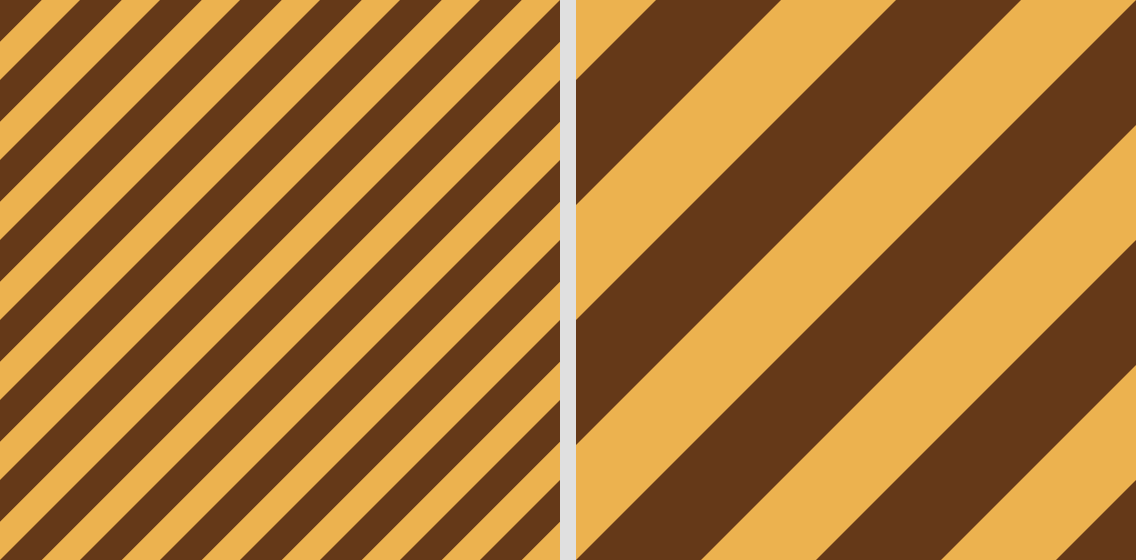
Left, the full canvas; right, a detail of the centre.
Reproduce this pattern procedurally as a Shadertoy shader.

```glsl
// Seamless diagonal stripes in brown and gold, rising to the right.
#define STRIPES 7.0        // whole repeats across and down
#define BROWN_SHARE 0.521  // part of each repeat that is brown
#define BROWN vec3(0.396, 0.224, 0.094)
#define GOLD vec3(0.925, 0.698, 0.310)

// Signed distance to the brown band, in repeats; negative inside.
float bandDistance(float phase) {
    float halfWidth = 0.5 * BROWN_SHARE;
    return abs(fract(phase - halfWidth + 0.5) - 0.5) - halfWidth;
}

void mainImage(out vec4 fragColor, in vec2 fragCoord) {
    vec2 uv = fragCoord / iResolution.xy;

    // The phase advances by a whole number along each axis, so edges wrap.
    float phase = STRIPES * (uv.x - uv.y);

    // One pixel measured across the stripe, for smooth edges.
    float pixel = STRIPES * length(1.0 / iResolution.xy);
    float gold = clamp(0.5 + bandDistance(phase) / pixel, 0.0, 1.0);

    fragColor = vec4(mix(BROWN, GOLD, gold), 1.0);
}
```
